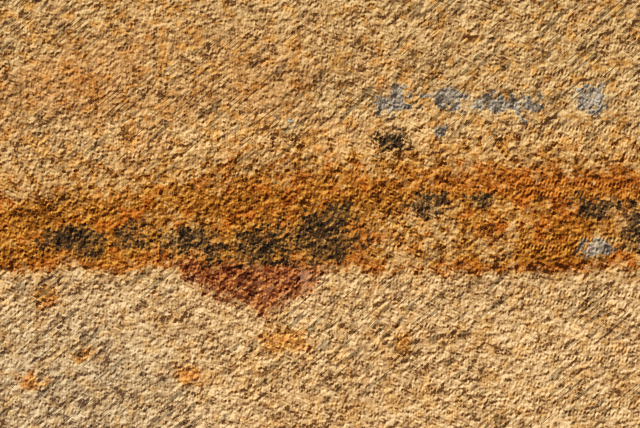
Write a Shadertoy shader that draws this texture.

```glsl
// Weathered sandy stone crossed by a ragged band of rust with dark mineral stains.
// Layered noise gives a crisp grain height that is lit from the upper left; warped
// ellipses, a band and a wedge, broken up by speckle, decide where pigments lie.

float hash(vec2 p) {
    return fract(sin(dot(p, vec2(127.1, 311.7))) * 43758.5453);
}

float noise(vec2 p) {
    vec2 i = floor(p), f = fract(p);
    f = f * f * (3.0 - 2.0 * f);
    return mix(mix(hash(i), hash(i + vec2(1, 0)), f.x),
               mix(hash(i + vec2(0, 1)), hash(i + vec2(1, 1)), f.x), f.y);
}

float fbm(vec2 p) {
    float sum = 0.0, amp = 0.53;
    for (int i = 0; i < 4; i++) {
        sum += amp * noise(p);
        p = mat2(1.6, 1.2, -1.2, 1.6) * p + 7.3;
        amp *= 0.5;
    }
    return sum;
}

// Coordinates along and across the diagonal tooling of the stone
vec2 diagonal(vec2 p) {
    return mat2(0.77, -0.64, 0.64, 0.77) * p;
}

float grainHeight(vec2 p) {
    vec2 r = mat2(0.91, 0.42, -0.42, 0.91) * p;
    return 0.36 * noise(r * 76.0) + 0.35 * noise(diagonal(p) * vec2(125, 155) + 4.0)
         + 0.29 * noise(r.yx * 255.0);
}

// Soft ellipse: s.xy is the centre, s.zw the radii
float stain(vec2 p, vec4 s) {
    return 1.0 - smoothstep(0.1, 1.7, length((p - s.xy) / s.zw));
}

// Breaks a soft mask into scattered grains, dense at its core
float crumble(float mask, float speckle) {
    return smoothstep(0.36, 0.66, mask + 2.1 * (speckle - 0.5)) * smoothstep(0.02, 0.3, mask);
}

// Shadow, body and highlight of one pigment
vec3 ramp(vec3 low, vec3 mid, vec3 high, float t) {
    return t < 0.5 ? mix(low, mid, t * 2.0) : mix(mid, high, t * 2.0 - 1.0);
}

void mainImage(out vec4 fragColor, in vec2 fragCoord) {
    vec2 p = fragCoord / iResolution.y;
    p.x *= 1.5 * iResolution.y / iResolution.x;

    // Ragged coordinates for every stain edge
    vec2 q = p + 0.05 * (vec2(fbm(p * 18.0), fbm(p * 18.0 + 31.0)) - 0.5);
    float patches = fbm(p * 9.0 + 3.0);
    float clumps = fbm(p * 34.0 + 50.0);
    float speckle = fbm(p * 80.0 + 17.0);

    // Grain relief with sparse dark pits
    float h = grainHeight(p);
    float slope = h - grainHeight(p + vec2(-0.0024, 0.0042));
    float tone = 0.57 + 1.4 * slope + 0.6 * (h - 0.5) + 0.2 * (patches - 0.5) + 0.45 * (clumps - 0.5);
    tone -= 0.34 * smoothstep(0.58, 0.74, speckle);
    tone = clamp(tone, 0.0, 1.0);

    // Sandy ground, redder at upper left and paler below
    vec3 col = ramp(vec3(0.39, 0.26, 0.15), vec3(0.77, 0.60, 0.39), vec3(0.99, 0.85, 0.63), tone);
    float blush = stain(q, vec4(0.25, 0.78, 0.65, 0.16)) * smoothstep(0.35, 0.65, patches);
    col *= mix(vec3(1), vec3(0.96, 0.85, 0.74), 0.7 * blush);
    col *= mix(vec3(0.98, 0.97, 0.93), vec3(1.03), 1.0 - smoothstep(0.32, 0.4, p.y));
    col *= 1.0 + 0.06 * stain(q, vec4(0.75, 0.67, 0.8, 0.06));
    col = mix(col, col.bgr * 0.5 + 0.28, 0.14 * stain(q, vec4(0.15, 0.08, 0.3, 0.22)));

    // Golden grains scattered over the sand, thicker above the middle
    float gold = smoothstep(0.5, 0.68, fbm(p * 55.0 + 90.0)) * mix(0.35, 0.65, smoothstep(0.35, 0.5, p.y));
    col *= mix(vec3(1), vec3(1.0, 0.87, 0.62), gold);

    // Rust band: an upward halo, an open sandy patch at right and a thin lower seam
    float top = mix(0.54, 0.61, smoothstep(0.0, 0.8, p.x));
    float band = (1.0 - smoothstep(top - 0.07, top + 0.07, q.y)) * smoothstep(0.35, 0.4, q.y);
    float opening = smoothstep(0.8, 0.97, q.x) * (1.0 - smoothstep(0.48, 0.57, q.y));
    band *= 1.0 - 0.58 * opening * smoothstep(0.3, 0.58, patches);
    band *= 1.0 - 0.5 * stain(q, vec4(0.42, 0.46, 0.07, 0.05));
    float halo = (1.0 - smoothstep(top, top + 0.12, q.y)) * smoothstep(0.36, 0.39, q.y);
    float seam = stain(q, vec4(p.x, 0.378, 1.0, 0.015));
    float rust = max(max(band, 0.45 * halo * (1.0 - opening)), 0.6 * seam);
    vec3 rustCol = ramp(vec3(0.25, 0.12, 0.04), vec3(0.63, 0.37, 0.11), vec3(0.93, 0.67, 0.29), tone);
    float ember = max(seam, stain(q, vec4(1.5, 0.58, 0.6, 0.03)));
    rustCol *= mix(vec3(1), vec3(0.95, 0.76, 0.6), max(0.7 * ember, 0.8 * smoothstep(0.5, 0.7, clumps)));
    col = mix(col, rustCol, mix(rust, crumble(rust, speckle), 0.55));

    // Ochre spots on the lower stone
    vec4 ochre[6] = vec4[6](vec4(0.11, 0.30, 0.035, 0.025), vec4(0.66, 0.20, 0.06, 0.035),
        vec4(0.08, 0.12, 0.04, 0.02), vec4(0.19, 0.17, 0.03, 0.02),
        vec4(0.44, 0.13, 0.045, 0.025), vec4(0.95, 0.21, 0.025, 0.035));
    float spots = 0.0;
    for (int i = 0; i < 6; i++) spots = max(spots, stain(q, ochre[i]));
    col = mix(col, rustCol * 1.15, 0.65 * mix(spots, crumble(spots, speckle), 0.6));

    // Maroon wedge hanging below the band
    float edge = p.x < 0.625 ? mix(0.385, 0.255, (q.x - 0.39) / 0.235)
                             : mix(0.255, 0.385, (q.x - 0.625) / 0.155);
    float wedge = smoothstep(-0.035, 0.035, q.y - edge) * (1.0 - smoothstep(0.36, 0.405, q.y));
    vec3 maroon = ramp(vec3(0.17, 0.06, 0.04), vec3(0.47, 0.22, 0.10), vec3(0.84, 0.52, 0.26), tone);
    float flecks = smoothstep(0.6, 0.78, noise(diagonal(p) * vec2(70, 140)));
    maroon = mix(maroon, vec3(0.84, 0.62, 0.47), 0.6 * flecks * smoothstep(0.56, 0.68, p.x));
    col = mix(col, maroon, 0.92 * mix(wedge, crumble(wedge, speckle), 0.6));

    // Charcoal deposits inside the rust
    vec4 charcoal[11] = vec4[11](vec4(0.165, 0.435, 0.075, 0.042), vec4(0.315, 0.44, 0.04, 0.035),
        vec4(0.46, 0.425, 0.08, 0.04), vec4(0.60, 0.415, 0.09, 0.035),
        vec4(0.74, 0.445, 0.12, 0.065), vec4(0.775, 0.49, 0.07, 0.035),
        vec4(1.005, 0.525, 0.055, 0.035), vec4(1.13, 0.535, 0.035, 0.018),
        vec4(1.405, 0.52, 0.065, 0.025), vec4(1.49, 0.47, 0.035, 0.055),
        vec4(0.92, 0.675, 0.05, 0.022));
    float soot = 0.0;
    for (int i = 0; i < 11; i++) soot = max(soot, stain(q, charcoal[i]));
    vec3 sootCol = ramp(vec3(0.07, 0.06, 0.06), vec3(0.25, 0.19, 0.13), vec3(0.66, 0.46, 0.22), tone);
    col = mix(col, sootCol, 0.85 * mix(soot, crumble(soot, speckle), 0.75));

    // Blue-grey mineral chips
    vec4 slate[8] = vec4[8](vec4(0.93, 0.77, 0.04, 0.035), vec4(1.04, 0.77, 0.06, 0.022),
        vec4(1.17, 0.765, 0.11, 0.022), vec4(1.235, 0.755, 0.035, 0.03),
        vec4(1.39, 0.77, 0.04, 0.04), vec4(1.035, 0.695, 0.022, 0.014),
        vec4(0.664, 0.713, 0.014, 0.013), vec4(1.395, 0.42, 0.045, 0.022));
    float chips = 0.0;
    for (int i = 0; i < 8; i++) chips = max(chips, stain(q, slate[i]));
    vec3 slateCol = ramp(vec3(0.27, 0.25, 0.23), vec3(0.53, 0.49, 0.44), vec3(0.80, 0.76, 0.70), tone);
    col = mix(col, slateCol, 0.8 * crumble(chips, speckle));

    // Hairline diagonal scratches
    float scratch = smoothstep(0.64, 0.88, noise(diagonal(p) * vec2(24, 220) + 40.0));
    col *= 1.0 - 0.3 * scratch * smoothstep(0.3, 0.6, fbm(p * 5.0 + 60.0)) * (1.0 - 0.7 * band);

    fragColor = vec4(clamp(col, 0.0, 1.0), 1.0);
}
```
